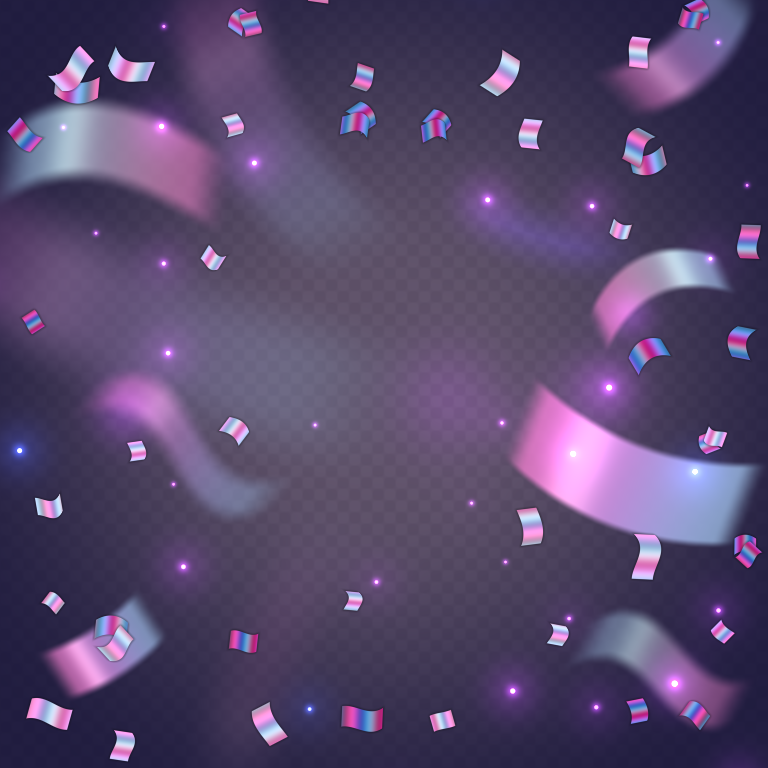
This background is drawn by a Shadertoy shader. Its source:

```glsl
const float CONFETTI_CELLS = 8.0;
const float SPARK_CELLS = 7.0;
const float CHECKS = 66.0;

vec4 hash42(vec2 p) {
    vec4 h = fract(p.xyxy * vec4(0.1031, 0.1030, 0.0973, 0.1099));
    h += dot(h, h.wzxy + 33.33);
    return fract((h.xxyz + h.yzzw) * h.zywx);
}

vec2 direction(float angle) { return vec2(cos(angle), sin(angle)); }

float glow(vec2 p, vec2 center, float radius) {
    vec2 d = (p - center) / radius;
    return exp(-dot(d, d));
}

// Iridescent film: pink, lilac, cyan, cream
vec3 foil(float t, float depth) {
    vec3 wave = cos(6.2832 * (t + vec3(0.0, 0.45, 0.6)));
    vec3 pale = vec3(0.82, 0.67, 0.88) + vec3(0.14, 0.14, 0.07) * wave;
    vec3 deep = vec3(0.55, 0.38, 0.70) + vec3(0.27, 0.17, 0.14) * wave;
    return mix(pale, deep, depth);
}

// Local coordinates of a strip; bend.x arches it, bend.y gives it an S shape
vec2 stripCoords(vec2 p, vec2 center, float angle, float halfLength, vec2 bend) {
    vec2 axis = direction(angle), d = p - center;
    vec2 q = vec2(dot(d, axis), dot(d, vec2(-axis.y, axis.x)));
    float t = q.x / halfLength;
    q.y -= halfLength * (1.0 - t * t) * (bend.x + bend.y * t);
    return q;
}

float softBox(vec2 q, vec2 size, vec2 blur) {
    vec2 m = smoothstep(-blur, blur, size - abs(q));
    return m.x * m.y;
}

// Large out-of-focus ribbon
vec3 ribbon(vec3 base, vec2 p, vec2 center, float angle, vec2 size, vec2 bend,
            vec2 blur, float opacity, float phase) {
    vec2 q = stripCoords(p, center, angle, size.x, bend);
    float t = q.x / size.x;
    float gloss = exp(-pow((t + 0.45) * 4.5, 2.0));
    vec3 film = foil(phase + 0.25 * t, 0.12) + vec3(0.14, 0.18, 0.12) * gloss;
    float cover = opacity * (0.8 + 0.2 * gloss - 0.15 * t * t);
    return mix(base, film, clamp(cover, 0.0, 1.0) * softBox(q, size, blur));
}

// Sharp strip with a thin dark rim
vec3 strip(vec3 base, vec2 p, vec2 center, float angle, vec2 size, vec2 bend,
           float phase, float depth, float edge) {
    vec2 q = stripCoords(p, center, angle, size.x, bend);
    float t = q.x / size.x;
    base *= 1.0 - 0.45 * softBox(q, size + 0.001, vec2(0.003));
    vec3 film = foil(phase + 0.65 * t, depth) + 0.1 * cos(7.0 * t + 9.0 * phase);
    return mix(base, film, softBox(q, size, vec2(edge)));
}

vec3 confetti(vec3 color, vec2 p, float edge) {
    vec2 cell = floor(p * CONFETTI_CELLS);
    for (int y = -1; y <= 1; y++)
    for (int x = -1; x <= 1; x++) {
        vec2 id = cell + vec2(x, y);
        vec4 place = hash42(id + 17.0), look = hash42(id + 71.0);
        vec2 center = (id + 0.5 + 0.65 * (place.xy - 0.5)) / CONFETTI_CELLS;
        float density = mix(0.04, 0.82, smoothstep(0.17, 0.42, length(center - 0.5)));
        if (place.z > density) continue;

        float halfLength = mix(0.012, 0.031, look.x * look.x);
        vec2 size = vec2(halfLength, mix(0.009, 0.014, look.x));
        float angle = 6.2832 * place.w;
        vec2 bend = vec2(look.y - 0.5, 0.7 * (look.z - 0.5));
        float depth = smoothstep(0.45, 0.75, look.w);

        // Some pieces fold back from one end
        if (look.z > 0.8) {
            float turn = angle + 2.3;
            vec2 tail = center + halfLength * (direction(angle) + direction(turn));
            color = strip(color, p, tail, turn, size, vec2(-0.35, 0.0),
                          look.x + 0.4, max(depth, 0.6), edge);
        }
        color = strip(color, p, center, angle, size, bend, look.y, depth, edge);
    }
    return color;
}

vec3 sparks(vec2 p, float edge) {
    vec3 light = vec3(0.0);
    vec2 cell = floor(p * SPARK_CELLS);
    for (int y = -1; y <= 1; y++)
    for (int x = -1; x <= 1; x++) {
        vec2 id = cell + vec2(x, y);
        vec4 h = hash42(id + 139.0), k = hash42(id + 211.0);
        if (k.x > 0.65) continue;
        vec2 center = (id + 0.1 + 0.8 * h.xy) / SPARK_CELLS;
        float power = h.z * h.z, radius = mix(0.0015, 0.0042, power);
        vec3 tint = mix(vec3(0.62, 0.18, 0.75), vec3(0.2, 0.3, 0.85), step(0.75, h.w));
        float core = 1.0 - smoothstep(radius - edge, radius + edge, length(p - center));
        light += tint * (0.7 * glow(p, center, 2.5 * radius)
                       + 0.35 * power * glow(p, center, 0.035));
        light += mix(tint, vec3(0.9, 0.8, 0.95), 0.3 + 0.7 * power) * core;
    }
    return light;
}

void mainImage(out vec4 fragColor, in vec2 fragCoord) {
    vec2 p = fragCoord / iResolution.y;
    float edge = 0.7 / iResolution.y;

    // Dusky vignette with a faint checker
    float dusk = smoothstep(0.12, 0.65, length(p - vec2(0.5, 0.51)));
    vec3 color = mix(vec3(0.37, 0.32, 0.41), vec3(0.13, 0.115, 0.25), dusk);
    vec2 wave = sin(3.14159 * CHECKS * p);
    color += 0.011 * (1.0 - 0.7 * dusk) * clamp(wave.x * wave.y * 4.0, -1.0, 1.0);

    // Distant streaks
    color = ribbon(color, p, vec2(0.36, 0.86), -1.1, vec2(0.19, 0.055), vec2(-0.2, 0.0), vec2(0.06, 0.03), 0.27, 0.25);
    color = ribbon(color, p, vec2(0.20, 0.59), -0.4, vec2(0.29, 0.075), vec2(-0.08, 0.0), vec2(0.10, 0.05), 0.27, 0.3);
    color = ribbon(color, p, vec2(0.36, 0.13), 1.2, vec2(0.18, 0.04), vec2(0.1, 0.0), vec2(0.08, 0.04), 0.1, 0.0);
    color += vec3(0.10, 0.06, 0.25) * softBox(stripCoords(p, vec2(0.71, 0.70), -0.3, 0.11, vec2(-0.1, 0.0)), vec2(0.09, 0.015), vec2(0.06, 0.04));

    // Nearer blurred ribbons
    color = ribbon(color, p, vec2(0.145, 0.775), -0.13, vec2(0.13, 0.047), vec2(0.3, -0.1), vec2(0.03, 0.014), 0.8, 0.75);
    color = ribbon(color, p, vec2(0.24, 0.42), -0.58, vec2(0.125, 0.025), vec2(0.0, -0.5), vec2(0.025, 0.016), 0.55, 0.25);
    color = ribbon(color, p, vec2(0.135, 0.158), 0.57, vec2(0.068, 0.034), vec2(-0.12, 0.0), vec2(0.014, 0.007), 0.95, 0.25);
    color = ribbon(color, p, vec2(0.885, 0.945), 0.76, vec2(0.095, 0.036), vec2(-0.25, 0.0), vec2(0.025, 0.012), 0.65, 0.25);
    color = ribbon(color, p, vec2(0.86, 0.61), 3.57, vec2(0.085, 0.026), vec2(-0.4, 0.0), vec2(0.012, 0.006), 0.9, 0.75);
    color = ribbon(color, p, vec2(0.825, 0.395), -0.36, vec2(0.148, 0.055), vec2(-0.2, 0.0), vec2(0.018, 0.006), 1.1, 0.25);
    color = ribbon(color, p, vec2(0.86, 0.125), -0.45, vec2(0.1, 0.032), vec2(0.1, -0.4), vec2(0.02, 0.011), 0.58, 0.75);

    color = confetti(color, p, edge);

    // Lights
    vec3 violet = vec3(0.5, 0.15, 0.65);
    color += violet * 0.4 * (glow(p, vec2(0.165, 0.465), 0.04) + glow(p, vec2(0.82, 0.59), 0.03));
    color += violet * 0.2 * (glow(p, vec2(0.585, 0.48), 0.07) + glow(p, vec2(0.77, 0.48), 0.06));
    color += sparks(p, edge);
    fragColor = vec4(clamp(color, 0.0, 1.0), 1.0);
}
```
